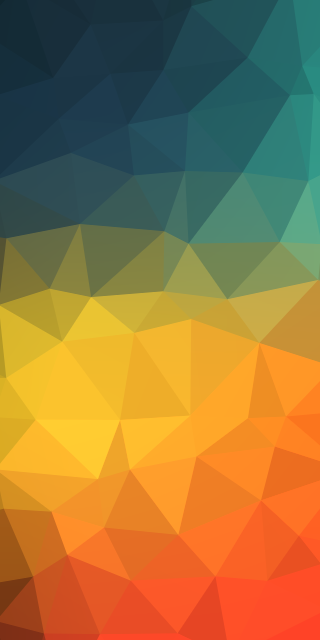
A Shadertoy shader for this background:

```glsl
const vec2 GRID = vec2(5.0, 11.0);

// Vertical colour ramps, listed from top to bottom
const vec3 LEFT[13] = vec3[13](
    vec3(.07, .16, .20), vec3(.07, .16, .20), vec3(.08, .18, .25),
    vec3(.11, .22, .27), vec3(.16, .25, .26), vec3(.38, .35, .19),
    vec3(.70, .61, .16), vec3(.80, .66, .14), vec3(.88, .70, .14),
    vec3(.82, .60, .13), vec3(.70, .42, .10), vec3(.52, .25, .08),
    vec3(.38, .16, .07));
const vec3 MIDDLE[13] = vec3[13](
    vec3(.10, .19, .24), vec3(.11, .21, .27), vec3(.11, .22, .29),
    vec3(.14, .27, .34), vec3(.24, .35, .34), vec3(.50, .49, .25),
    vec3(.84, .71, .18), vec3(1., .78, .18), vec3(1., .77, .18),
    vec3(1., .67, .18), vec3(.98, .53, .16), vec3(.96, .38, .16),
    vec3(.93, .27, .15));
const vec3 RIGHT[13] = vec3[13](
    vec3(.15, .46, .44), vec3(.15, .50, .47), vec3(.17, .59, .54),
    vec3(.22, .62, .55), vec3(.31, .65, .54), vec3(.50, .64, .42),
    vec3(.78, .60, .25), vec3(.97, .53, .14), vec3(1., .47, .12),
    vec3(1., .42, .13), vec3(1., .36, .14), vec3(1., .29, .15),
    vec3(1., .26, .15));

vec2 hash22(vec2 p) {
    vec3 q = fract(p.xyx * vec3(.1031, .1030, .0973));
    q += dot(q, q.yzx + 33.33);
    return fract((q.xx + q.yz) * q.zy);
}

// Blends the three ramps across the canvas
vec3 backdrop(vec2 uv) {
    uv = clamp(uv, 0.0, 1.0);
    float row = (1.0 - uv.y) * 12.0;
    int i = min(int(row), 11);
    float f = row - float(i);
    vec3 left = mix(LEFT[i], LEFT[i + 1], f);
    vec3 middle = mix(MIDDLE[i], MIDDLE[i + 1], f);
    vec3 right = mix(RIGHT[i], RIGHT[i + 1], f);
    float margin = mix(0.30, 0.19, smoothstep(0.0, 0.35, uv.y));
    vec3 inner = mix(left, middle, min(uv.x / margin, 1.0));
    float bend = mix(1.4, 2.6, smoothstep(0.65, 0.9, uv.y));
    return mix(inner, right, pow(max(uv.x - 0.22, 0.0) / 0.78, bend));
}

// Staggered, jittered lattice point on gently waving rows
vec2 vertex(vec2 id) {
    float stagger = mod(id.y, 2.0) * 0.5 - 0.25;
    float wave = 0.2 * sin(id.x * 1.5 + id.y * 0.8);
    return id + vec2(stagger, wave) + (hash22(id + 17.0) - 0.5) * 0.72;
}

// Signed distance to the line a-b, positive on its left
float leftOf(vec2 p, vec2 a, vec2 b) {
    vec2 e = normalize(b - a);
    return e.x * (p.y - a.y) - e.y * (p.x - a.x);
}

// Premultiplied colour and coverage of one counterclockwise facet
vec4 facet(vec2 p, vec2 a, vec2 b, vec2 c, float pixel) {
    float d = min(leftOf(p, a, b), min(leftOf(p, b, c), leftOf(p, c, a)));
    float cover = clamp(0.5 + d / pixel, 0.0, 1.0);
    vec2 centre = (a + b + c) / 3.0;
    float shade = 1.0 + (hash22(floor(centre * 64.0)).x - 0.5) * 0.17;
    vec3 colour = backdrop(mix(centre, p, 0.1) / GRID) * shade;
    return vec4(colour, 1.0) * cover;
}

void mainImage(out vec4 fragColor, in vec2 fragCoord) {
    vec2 p = fragCoord / iResolution.xy * GRID;
    float pixel = GRID.x / iResolution.x;
    vec4 sum = vec4(0.0);

    // Split each nearby cell along its shorter diagonal
    for (int y = -1; y <= 1; y++)
    for (int x = -1; x <= 1; x++) {
        vec2 id = floor(p) + vec2(x, y);
        vec2 a = vertex(id);
        vec2 b = vertex(id + vec2(1.0, 0.0));
        vec2 c = vertex(id + vec2(1.0, 1.0));
        vec2 d = vertex(id + vec2(0.0, 1.0));
        if (distance(a, c) < distance(b, d)) {
            sum += facet(p, a, b, c, pixel) + facet(p, a, c, d, pixel);
        } else {
            sum += facet(p, a, b, d, pixel) + facet(p, b, c, d, pixel);
        }
    }

    vec3 colour = sum.a > 0.001 ? sum.rgb / sum.a : backdrop(p / GRID);
    fragColor = vec4(clamp(colour, 0.0, 1.0), 1.0);
}
```
